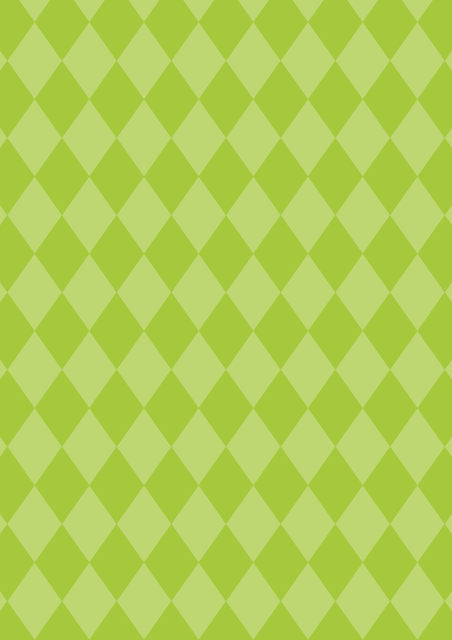
Give the GLSL for this pattern, as a WebGL 2 fragment shader.

```glsl
#version 300 es
precision highp float;
// Harlequin pattern: pale lime diamonds touching tip to tip on a lime ground.

uniform vec2 u_resolution;
out vec4 fragColor;

// Lengths are fractions of the canvas width and height.
const vec2 PERIOD = vec2(0.12098, 0.12064);       // spacing of diamond centres
const vec2 FIRST_CENTRE = vec2(0.0766, 0.0607);   // lower-left whole diamond
const float DIAMOND_REACH = 0.498;                // centre to tip, in periods
const vec3 GROUND_LIME = vec3(0.648, 0.784, 0.239);
const vec3 PALE_LIME = vec3(0.749, 0.843, 0.451);

// Signed value, zero on the outline of a diamond centred at the origin.
float diamond(vec2 p, float reach) {
    return abs(p.x) + abs(p.y) - reach;
}

void main() {
    vec2 uv = gl_FragCoord.xy / u_resolution;

    // Repeat: cell coordinates run from -0.5 to 0.5 around each centre.
    vec2 cell = fract((uv - FIRST_CENTRE) / PERIOD + 0.5) - 0.5;

    // Divide by the gradient length to get an edge distance in pixels.
    float gradient = length(1.0 / (PERIOD * u_resolution));
    float edgeDistance = diamond(cell, DIAMOND_REACH) / gradient;
    float coverage = clamp(0.5 - edgeDistance, 0.0, 1.0);

    fragColor = vec4(mix(GROUND_LIME, PALE_LIME, coverage), 1.0);
}
```
